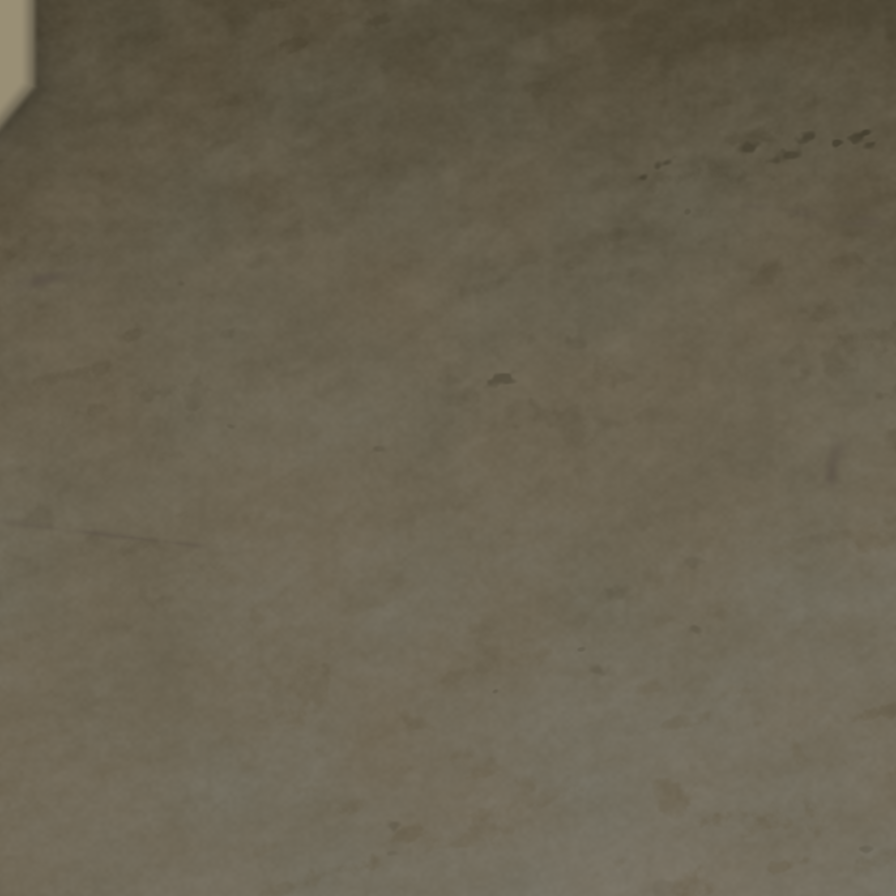
Reproduce this texture procedurally as a three.js fragment shader.

```glsl
varying vec2 vUv;

const vec3 DARK = vec3(0.335, 0.305, 0.235);
const vec3 SHADE = vec3(0.390, 0.360, 0.290);
const vec3 BODY = vec3(0.430, 0.400, 0.330);
const vec3 LIGHT = vec3(0.464, 0.443, 0.388);
const vec3 PALE_CORNER = vec3(0.60, 0.56, 0.46);
const vec3 SPECK = vec3(0.24, 0.22, 0.16);
const vec3 SCUFF = vec3(0.34, 0.30, 0.27);

const float GRAIN_ANGLE = 0.25;
const float CLOUD_AMOUNT = 1.0;
const float MOTTLE_AMOUNT = 1.0;
const float FINE_AMOUNT = 0.65;
const float GRAIN_AMOUNT = 0.014;
const float TINT_AMOUNT = 0.016;
const int CLUSTER_SPECKS = 9;
const int LOOSE_SPECKS = 20;

float hash(vec2 p) {
  return fract(sin(dot(p, vec2(127.1, 311.7))) * 43758.5453);
}

float noise(vec2 p) {
  vec2 i = floor(p), f = fract(p);
  f = f * f * (3.0 - 2.0 * f);
  float low = mix(hash(i), hash(i + vec2(1.0, 0.0)), f.x);
  float high = mix(hash(i + vec2(0.0, 1.0)), hash(i + vec2(1.0, 1.0)), f.x);
  return mix(low, high, f.y);
}

mat2 rotation(float a) {
  float c = cos(a), s = sin(a);
  return mat2(c, -s, s, c);
}

// Layered noise centred on zero
float fbm(vec2 p) {
  float sum = 0.0, weight = 0.5;
  for (int i = 0; i < 4; i++) {
    sum += weight * (noise(p) - 0.5);
    p = rotation(0.6) * p * 2.03 + 17.3;
    weight *= 0.5;
  }
  return sum;
}

// Tone runs from 0 (dark) to 3 (light)
vec3 floorColor(float tone) {
  vec3 c = mix(DARK, SHADE, clamp(tone, -0.4, 1.0));
  c = mix(c, BODY, clamp(tone - 1.0, 0.0, 1.0));
  return mix(c, LIGHT, clamp(tone - 2.0, 0.0, 1.3));
}

// Soft elongated chip with a ragged outline
float speck(vec2 p, vec2 center, vec2 radius, float angle) {
  vec2 q = rotation(angle) * (p - center) / radius;
  float ragged = 1.3 * (noise(p * 150.0) - 0.5);
  return 1.0 - smoothstep(0.2, 1.5, length(q) + ragged);
}

// Faint broken line between two points
float scuff(vec2 p, vec2 a, vec2 b, float width) {
  vec2 ab = b - a;
  float t = clamp(dot(p - a, ab) / dot(ab, ab), 0.0, 1.0);
  float wobble = 0.008 * (noise(p * 25.0) - 0.5);
  float d = abs(length(p - a - ab * t) + wobble);
  float broken = smoothstep(0.25, 0.85, noise(p * 38.0));
  return (1.0 - smoothstep(0.0, width, d)) * broken * sin(3.14 * (0.1 + 0.8 * t));
}

void main() {
  vec2 p = vUv;
  vec2 along = rotation(GRAIN_ANGLE) * p;

  // Light falling off toward the top, strongest at the lower right
  float depth = 1.0 - p.y;
  float tone = 4.9 * depth - 2.05 * depth * depth - 0.12;
  tone += 0.9 * (p.x - 0.5) * (depth - 0.4);

  // Cloudy stains, then mottling that gets rougher near the top
  float rough = mix(0.8, 1.25, p.y);
  tone += CLOUD_AMOUNT * fbm(along * vec2(4.5, 6.5) + 3.0);
  tone += MOTTLE_AMOUNT * rough * fbm(along * vec2(16.0, 26.0));
  tone += FINE_AMOUNT * rough * fbm(along * vec2(48.0, 75.0) + 90.0);

  // Small ragged smudges
  float smudge = noise(along * vec2(20.0, 44.0) + 40.0) + 0.7 * fbm(along * 70.0);
  tone -= 0.75 * smoothstep(0.72, 1.0, smudge) * noise(p * 5.0 + 8.0);
  vec3 color = floorColor(tone);

  // Warm and cool drift with fine grain
  float warmth = fbm(p * 9.0 + 60.0);
  color += TINT_AMOUNT * warmth * vec3(1.0, -0.3, -1.0);
  color += GRAIN_AMOUNT * (noise(p * 210.0) + noise(p * 120.0) - 1.0);

  // Chips gathered at the upper right
  for (int i = 0; i < CLUSTER_SPECKS; i++) {
    float k = float(i);
    vec2 r = vec2(hash(vec2(k, 1.7)), hash(vec2(k, 5.3)));
    vec2 center = vec2(0.71 + 0.28 * r.x, 0.785 + 0.045 * r.y + 0.05 * r.x);
    float size = mix(0.004, 0.015, pow(hash(vec2(k, 9.1)), 2.0));
    float strength = mix(0.75, 0.32, size / 0.015);
    color = mix(color, SPECK, strength * speck(p, center, size * vec2(1.6, 0.75), 0.3));
  }

  // Loose marks over the whole floor, mostly tiny and faint
  for (int i = 0; i < LOOSE_SPECKS; i++) {
    float k = float(i) + 30.0;
    vec2 center = vec2(hash(vec2(k, 2.9)), 0.88 * hash(vec2(k, 7.7)));
    float wide = hash(vec2(k, 4.1));
    float size = mix(0.003, 0.014, wide * wide);
    float strength = mix(0.34, 0.12, wide) * mix(0.5, 1.2, hash(vec2(k, 8.3)));
    float angle = 0.7 * (hash(vec2(k, 6.4)) - 0.2);
    color = mix(color, SPECK, strength * speck(p, center, size * vec2(1.3, 0.8), angle));
  }
  color = mix(color, SPECK, 0.42 * speck(p, vec2(0.56, 0.577), vec2(0.016, 0.006), 0.22));

  // Long faint scuffs
  float marks = scuff(p, vec2(0.76, 0.78), vec2(1.02, 0.745), 0.007);
  marks += scuff(p, vec2(-0.02, 0.42), vec2(0.27, 0.385), 0.008);
  marks += scuff(p, vec2(0.915, 0.40), vec2(0.942, 0.52), 0.014);
  marks += scuff(p, vec2(-0.02, 0.675), vec2(0.10, 0.70), 0.012);
  color = mix(color, SCUFF, 0.55 * clamp(marks, 0.0, 1.0));

  // Pale object in the upper left corner, with its contact shadow
  float slant = (0.855 - p.y + 1.2 * p.x) / 1.56;
  float edge = max(p.x - 0.04, slant);
  color *= 1.0 - 0.20 * exp(-max(edge, 0.0) * 45.0);
  vec3 pale = PALE_CORNER * mix(1.0, 0.72, smoothstep(-0.018, 0.0, edge));
  color = mix(color, pale, 1.0 - smoothstep(-0.005, 0.004, edge));

  gl_FragColor = vec4(color, 1.0);
}
```
